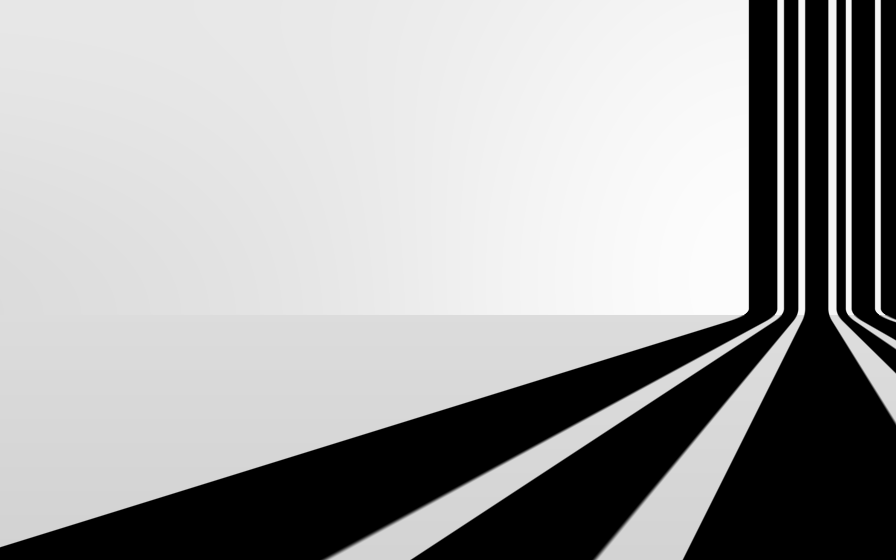
Reproduce this background procedurally as a Shadertoy shader.

```glsl
// A pale studio wall and floor crossed by black and white stripes.
// The stripes run down the wall, bend softly at the horizon and fan out
// over the floor: each floor point is projected back to its wall position.

const float ASPECT = 1.6;
const float HORIZON = 0.4375;
const float FAN_X = 1.45625;     // stripes spread away from this column
const float FAN_DEPTH = 0.0369;  // height of the fan centre above the horizon
const float BEND = 0.0115;       // size of the rounded bend
const float BAND_START = 1.3373; // left border of the black band

// Maximum of two values with a rounded transition of size k
float smoothMax(float a, float b, float k) {
    float h = max(k - abs(a - b), 0.0) / k;
    return max(a, b) + 0.25 * k * h * h;
}

// Coverage to the right of a border, from a signed distance
float cover(float dist, float soft) {
    return smoothstep(-soft, soft, dist);
}

// Wall with a glow beside the band and shade at the lower left
float wallShade(vec2 p) {
    vec2 toGlow = (p - vec2(1.354, 0.5)) * vec2(1.0, 0.75);
    float glow = exp(-dot(toGlow, toGlow) / (0.583 * 0.583));
    float leftSide = clamp(1.0 - p.x / 0.875, 0.0, 1.0);
    float lowSide = 1.0 - smoothstep(HORIZON, 1.0, p.y);
    return 0.905 + 0.085 * glow - 0.045 * leftSide * lowSide;
}

// Floor, darkening toward the viewer
float floorShade(vec2 p) {
    return mix(0.822, 0.862, clamp(p.y / HORIZON, 0.0, 1.0));
}

void mainImage(out vec4 fragColor, in vec2 fragCoord) {
    vec2 p = fragCoord / iResolution.xy * vec2(ASPECT, 1.0);
    float pixel = 1.0 / iResolution.y;
    float depth = HORIZON - p.y;
    float onFloor = cover(depth, 0.6 * pixel);

    // Background surfaces
    float surface = mix(wallShade(p), floorShade(p), onFloor);

    // Project back to the wall; unit turns wall offsets into true distances
    float spread = 1.0 + smoothMax(depth, 0.0, BEND) / FAN_DEPTH;
    float wallX = FAN_X + (p.x - FAN_X) / spread;
    float slope = (wallX - FAN_X) / FAN_DEPTH * onFloor;
    float unit = spread / sqrt(1.0 + slope * slope);

    // Black band
    float band = cover((wallX - BAND_START) * unit, 0.8 * pixel);
    float shade = surface * (1.0 - band);

    // Light stripes: left and right borders on the wall
    vec2 stripes[5] = vec2[5](
        vec2(1.3881, 1.4000), vec2(1.4256, 1.4378), vec2(1.4792, 1.4938),
        vec2(1.5104, 1.5208), vec2(1.5625, 1.5729));
    float stripeShade = mix(0.965, floorShade(p) + 0.005, onFloor);
    float soft = 0.8 * pixel + 0.004 * clamp(depth / HORIZON, 0.0, 1.0);
    for (int i = 0; i < 5; i++) {
        float fromLeft = (wallX - stripes[i].x) * unit;
        float fromRight = (stripes[i].y - wallX) * unit;
        float stripe = cover(fromLeft, soft) * cover(fromRight, 0.9 * pixel);
        shade = mix(shade, stripeShade, stripe);
    }

    fragColor = vec4(vec3(shade), 1.0);
}
```
